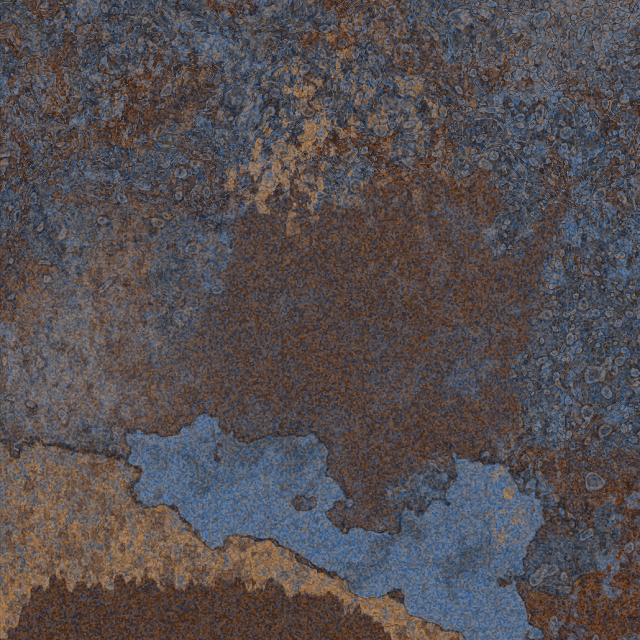
Write a WebGL 2 fragment shader that draws this texture.

```glsl
#version 300 es
precision highp float;

uniform vec2 u_resolution;
out vec4 fragColor;

const vec3 UMBER = vec3(0.31, 0.255, 0.245);
const vec3 RUST = vec3(0.36, 0.23, 0.16);
const vec3 SLATE = vec3(0.27, 0.305, 0.36);
const vec3 BLUE = vec3(0.34, 0.425, 0.54);
const vec3 ASH = vec3(0.46, 0.43, 0.43);
const vec3 OCHRE = vec3(0.60, 0.46, 0.34);
const vec3 SOOT = vec3(0.19, 0.17, 0.18);

vec3 hash3(vec2 p) {
  vec3 q = fract(p.xyx * vec3(0.1031, 0.1030, 0.0973));
  q += dot(q, q.yxz + 33.33);
  return fract((q.xxy + q.yzz) * q.zyx);
}

// Smooth cellular noise: scattered cell values blended by distance
float cellNoise(vec2 p) {
  vec2 base = floor(p);
  float sum = 0.0, total = 0.0;
  for (int y = -1; y <= 1; y++)
    for (int x = -1; x <= 1; x++) {
      vec2 cell = base + vec2(x, y);
      vec3 seed = hash3(cell);
      vec2 delta = cell + seed.xy - p;
      float weight = exp(-6.0 * dot(delta, delta));
      sum += weight * seed.z;
      total += weight;
    }
  return sum / total;
}

float layers(vec2 p, int octaves) {
  float sum = 0.0, total = 0.0, amplitude = 1.0;
  for (int i = 0; i < octaves; i++) {
    sum += amplitude * cellNoise(p);
    total += amplitude;
    amplitude *= 0.55;
    p = mat2(1.62, 1.22, -1.22, 1.62) * p + 17.3;
  }
  return 0.5 + (sum / total - 0.5) * 1.6;
}

// Signed distance to scattered discs, in cell units
float spots(vec2 p, float density) {
  vec2 base = floor(p);
  float nearest = 9.0;
  for (int y = -1; y <= 1; y++)
    for (int x = -1; x <= 1; x++) {
      vec2 cell = base + vec2(x, y);
      vec3 seed = hash3(cell + 41.0);
      float radius = mix(0.10, 0.36, seed.z * seed.z);
      float d = length(cell + seed.xy - p) - radius;
      nearest = min(nearest, mix(9.0, d, step(hash3(cell + 83.0).x, density)));
    }
  return nearest;
}

float line(float d, float width) { return 1.0 - smoothstep(width * 0.3, width, abs(d)); }
float contour(float v, float width) { return line(fract(v) - 0.5, width); }

float blob(vec2 p, vec2 centre, vec2 radii) {
  vec2 q = (p - centre) / radii;
  return exp(-dot(q, q));
}

float segment(vec2 p, vec2 a, vec2 b) {
  vec2 ab = b - a;
  return length(p - a - ab * clamp(dot(p - a, ab) / dot(ab, ab), 0.0, 1.0));
}

vec3 addSpots(vec3 color, float d, vec3 fill, float amount) {
  color = mix(color, fill, (1.0 - smoothstep(-0.08, 0.06, d)) * 0.6 * amount);
  color = mix(color, SOOT, line(d - 0.13, 0.09) * 0.5 * amount);
  return mix(color, ASH * 1.08, line(d, 0.10) * 0.75 * amount);
}

void main() {
  vec2 uv = gl_FragCoord.xy / u_resolution;
  vec2 warp = vec2(layers(uv * 7.0, 4), layers(uv * 7.0 + 29.0, 4)) - 0.5;
  vec2 p = uv + warp * 0.08;
  float mottle = layers(p * 11.0 + 5.0, 5);
  float stain = layers(p * vec2(7.0, 5.0) + 61.0, 5);
  float curl = layers(p * 15.0 + 90.0, 4);
  float fine = layers(uv * vec2(85.0, 60.0), 3);

  // Quiet dark core and busy corroded surroundings
  vec2 q = mat2(0.92, -0.39, 0.39, 0.92) * (p - vec2(0.53, 0.45));
  float coreDistance = length(q / vec2(0.36, 0.23)) + (mottle - 0.5) * 0.7;
  float busy = smoothstep(0.8, 1.1, coreDistance);
  float right = smoothstep(0.70, 0.84, p.x) * smoothstep(0.18, 0.35, p.y);
  float upper = smoothstep(0.55, 0.75, p.y);

  vec3 color = mix(UMBER, RUST, smoothstep(0.5, 0.75, stain) * (0.25 + 0.6 * busy));
  color = mix(color, SLATE, smoothstep(0.45, 0.62, mottle + right * 0.08) * (0.2 + 0.65 * busy));
  color = mix(color, BLUE, smoothstep(0.6, 0.75, curl * 0.6 + fine * 0.4) * (0.2 + 0.5 * busy));
  color = mix(color, SOOT, smoothstep(0.62, 0.85, 1.0 - fine) * 0.5 * busy);

  // Pale haze and ochre flecks
  float haze = blob(p, vec2(0.10, 0.40), vec2(0.17, 0.13)) + 0.8 * blob(p, vec2(0.94, 0.97), vec2(0.18, 0.08));
  haze += 0.55 * blob(p, vec2(0.18, 0.58), vec2(0.09, 0.10));
  color = mix(color, ASH, clamp(haze * (0.35 + 0.8 * fine), 0.0, 0.85));
  float flecks = blob(p, vec2(0.45, 0.72), vec2(0.05, 0.10)) + 0.5 * blob(p, vec2(0.56, 0.84), vec2(0.20, 0.20));
  flecks += blob(p, vec2(0.16, 0.86), vec2(0.2, 0.12)) * 0.25;
  color = mix(color, OCHRE, smoothstep(0.65, 0.8, fine + flecks * 0.22 - 0.06) * min(flecks * 1.5, 0.9));

  // Mineral veins and blistered rings
  float veins = busy * (0.35 + 0.4 * upper + 0.15 * right);
  color = mix(color, SOOT, contour(curl * 5.0 + 0.16, 0.11) * veins * 0.6);
  color = mix(color, mix(BLUE, ASH, stain), contour(curl * 5.0, 0.10) * veins);
  color = mix(color, ASH, line(coreDistance - 1.02, 0.025) * 0.45);
  float spotted = busy * clamp(right + upper * 0.65, 0.0, 1.0);
  color = addSpots(color, spots(uv * 62.0 + warp * 2.0, 0.55), BLUE, spotted * 0.8);
  color = addSpots(color, spots(uv * 34.0 + warp * 2.0, 0.25), SLATE, busy * 0.75);
  color = addSpots(color, spots(uv * 15.0 + warp * 2.5, 0.18), UMBER, busy * upper * 0.5);

  // Ochre band above a dark ragged floor
  float ragged = (layers(uv * vec2(65.0, 30.0) + 12.0, 3) - 0.5) * 0.035;
  float slope = mix(0.30, 0.19, smoothstep(0.15, 0.3, uv.x)) - 0.36 * max(uv.x - 0.3, 0.0);
  float bend = max(uv.x - 0.35, 0.0);
  float top = slope + (curl - 0.5) * 0.05 - uv.y;
  float floorHeight = 0.09 * smoothstep(0.0, 0.07, uv.x) - 1.2 * bend * bend;
  float bottom = uv.y - floorHeight + ragged;
  vec3 sand = mix(ASH * 0.88, OCHRE * 0.95, smoothstep(0.2, 0.65, fine + 0.25 - bottom * 2.0));
  sand = mix(sand, UMBER, smoothstep(0.52, 0.72, mottle * 0.4 + fine * 0.6) * 0.65);
  sand = mix(sand, SOOT, contour(curl * 3.0, 0.07) * 0.3);
  color = mix(color, sand, smoothstep(-0.003, 0.003, top));
  color = mix(color, SOOT, line(top, 0.005) * 0.7);
  color = mix(color, mix(UMBER, RUST, 0.4) * 0.93, 1.0 - smoothstep(-0.004, 0.004, bottom));

  // Blue pools with dark rims and a pale edge
  float pool = length((p - vec2(0.36, 0.255)) / vec2(0.15, 0.075));
  pool = min(pool, length((p - vec2(0.735, 0.15)) / vec2(0.11, 0.125)));
  pool = min(pool, segment(p, vec2(0.42, 0.20), vec2(0.80, 0.03)) / 0.05);
  pool += (layers(uv * 17.0 + 44.0, 4) - 0.5) * 0.75;
  vec3 water = mix(BLUE, SLATE, smoothstep(0.55, 0.85, mottle) * 0.8);
  water = mix(water, ASH, smoothstep(0.5, 1.0, pool) * 0.3 * fine);
  water = mix(water, UMBER, contour(curl * 3.0 + 0.2, 0.06) * 0.35);
  float drips = blob(uv, vec2(0.79, 0.21), vec2(0.025, 0.07));
  water = mix(water, OCHRE, smoothstep(0.5, 0.65, fine) * drips);
  color = mix(color, water, (1.0 - smoothstep(0.94, 1.04, pool)) * 0.93);
  color = mix(color, SOOT, line(pool - 1.03, 0.07) * 0.55);

  // Fine warm and cool grain
  float tone = cellNoise(uv * 390.0) - 0.5;
  float tint = cellNoise(uv * 350.0 + 71.0) - 0.5;
  color += tone * 0.17 + tint * vec3(0.18, 0.01, -0.17);
  fragColor = vec4(clamp(color, 0.0, 1.0), 1.0);
}
```
